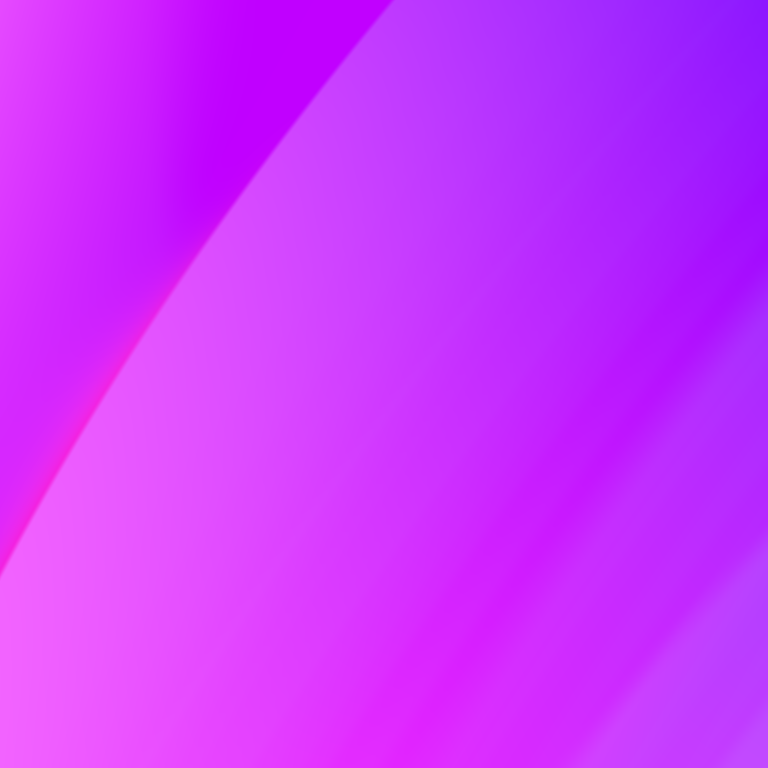
Give the GLSL for this background, as a three.js fragment shader.

```glsl
varying vec2 vUv;

// Fold curves: x = c.x + c.y * y + c.z * y * y
const vec3 RIDGE_CURVE  = vec3(0.130, 0.431, -0.0);
const vec3 RIDGE_BEND   = vec3(-0.2500, 0.0, 0.2015);
const vec3 MIDDLE_CURVE = vec3(0.520, 0.620, 0.150);
const vec3 LOWER_CURVE  = vec3(0.725, 0.780, 0.300);
const vec3 CORNER_CURVE = vec3(0.925, 0.750, 0.000);

const vec3 WEDGE_PURPLE = vec3(0.755, 0.0, 1.0);
const vec3 WARM_GLOW    = vec3(0.935, 0.21, 0.98);
const vec3 RIM_MAGENTA  = vec3(0.960, 0.10, 0.84);

const float RIDGE_SOFTNESS = 0.005;
const float GLOW_WIDTH     = 0.050;
const float RIM_WIDTH      = 0.016;
const float STREAK_DENSITY = 26.0;
const float STREAK_AMOUNT  = 0.018;

float curveX(vec3 c, float y) {
  return c.x + y * (c.y + y * c.z);
}

float hash(float n) {
  n = fract(n * 0.1031);
  n *= n + 33.33;
  return fract(n * (n + n));
}

float noise(float x) {
  float cell = floor(x);
  float f = fract(x);
  return mix(hash(cell), hash(cell + 1.0), f * f * (3.0 - 2.0 * f));
}

// The ridge is measured from the height where it meets the left side
float ridgeX(float y) {
  float h = y + RIDGE_BEND.x;
  return h * (RIDGE_CURVE.x + RIDGE_CURVE.y - 0.0294 + h * RIDGE_BEND.z);
}

// Upper left sheet: pink to violet, a dark wedge and a warm rim
vec3 upperSheet(vec2 p, float d) {
  float drop = 1.0 - p.y;
  vec3 color = vec3(0.90 - 0.13 * drop - 0.45 * p.x,
                    0.29 - 0.25 * drop - (0.85 - 0.80 * drop) * p.x,
                    1.0);

  float wedgeWidth = 0.4 * max(p.y - 0.60, 0.02);
  float wedge = smoothstep(-2.1 * wedgeWidth, -0.6 * wedgeWidth, d);
  color = mix(color, WEDGE_PURPLE, wedge * smoothstep(0.62, 0.80, p.y));

  float inside = min(d, 0.0);
  float glow = exp(inside / GLOW_WIDTH) * (1.0 - smoothstep(0.45, 0.76, p.y));
  color = mix(color, WARM_GLOW, glow);
  float rim = exp(inside / RIM_WIDTH) * (1.0 - smoothstep(0.40, 0.90, p.y));
  return mix(color, RIM_MAGENTA, 0.9 * rim);
}

// Broad lower sheet: a lit slope followed by three soft folds
vec3 lowerSheet(vec2 p, float d) {
  float middleX = curveX(MIDDLE_CURVE, p.y);
  float middle = p.x - middleX;
  float lower = p.x - curveX(LOWER_CURVE, p.y);
  float corner = p.x - curveX(CORNER_CURVE, p.y);

  float across = clamp(d / (d - middle), 0.0, 1.0);
  float lit = 0.42 - 0.12 * p.y - 0.08 * p.y * p.y;
  float shade = 0.14 - 0.15 * p.y;
  float green = mix(lit, shade, pow(across, 1.3));

  float secondFold = 0.19 - 0.20 * max(middle - 0.08, 0.0);
  green = mix(green, secondFold, smoothstep(-0.015, 0.075, middle));
  float thirdFold = 0.25 - 0.22 * max(lower - 0.10, 0.0);
  green = mix(green, thirdFold, smoothstep(-0.015, 0.040, lower));
  green = mix(green, 0.29, smoothstep(-0.010, 0.030, corner));

  float red = 0.95 - 0.16 * p.x - 0.24 * p.x * p.y;
  red += 0.02 * exp(-middle * middle / 0.02) * (1.0 - p.y);
  red -= 0.03 * smoothstep(0.0, 0.12, lower);

  // Faint streaks follow the folds
  float along = middle * STREAK_DENSITY;
  float streak = noise(along + 40.0) + 0.5 * noise(along * 2.3 + 90.0) - 0.75;
  green += STREAK_AMOUNT * streak * smoothstep(0.05, 0.40, d);
  return vec3(red, green, 1.0);
}

void main() {
  float ridge = vUv.x - ridgeX(vUv.y);
  float side = smoothstep(-RIDGE_SOFTNESS, RIDGE_SOFTNESS, ridge);
  vec3 color = mix(upperSheet(vUv, ridge), lowerSheet(vUv, ridge), side);
  gl_FragColor = vec4(clamp(color, 0.0, 1.0), 1.0);
}
```
